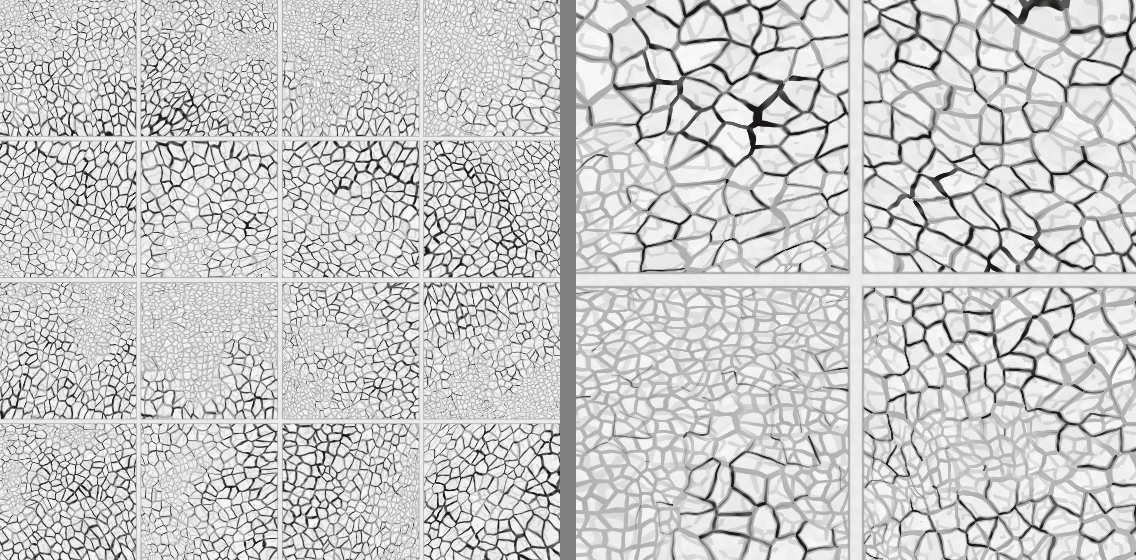
Left: the whole. Right: its middle third, enlarged.
Write a WebGL 1 fragment shader that draws this texture.

```glsl
precision highp float;

// Four by four pale square tiles of crackled paint, split by thin light grout.
// Voronoi edges form the cracks: a coarse net of black and grey lines and a
// finer grey net; every tile gets its own grain, direction and wear.

uniform vec2 u_resolution;

vec2 hash2(vec2 p) {
  vec3 a = fract(p.xyx * vec3(0.1031, 0.1030, 0.0973));
  a += dot(a, a.yzx + 33.33);
  return fract((a.xx + a.yz) * a.zy);
}

// Gradient noise, roughly -0.7 to 0.7
float noise(vec2 p) {
  vec2 i = floor(p), f = fract(p);
  vec2 u = f * f * f * (f * (f * 6.0 - 15.0) + 10.0);
  float a = dot(hash2(i) * 2.0 - 1.0, f);
  float b = dot(hash2(i + vec2(1, 0)) * 2.0 - 1.0, f - vec2(1, 0));
  float c = dot(hash2(i + vec2(0, 1)) * 2.0 - 1.0, f - vec2(0, 1));
  float d = dot(hash2(i + 1.0) * 2.0 - 1.0, f - 1.0);
  return mix(mix(a, b, u.x), mix(c, d, u.x), u.y);
}

vec2 seed(vec2 cell) {
  return cell + 0.5 + 0.86 * (hash2(cell) - 0.5);
}

// x: distance to nearest cell edge, y: random value of that edge, z: of the cell
vec3 cracks(vec2 p) {
  vec2 base = floor(p), home = base;
  float nearest = 9.0;
  for (int y = -1; y <= 1; y++)
    for (int x = -1; x <= 1; x++) {
      vec2 cell = base + vec2(x, y);
      vec2 r = seed(cell) - p;
      if (dot(r, r) < nearest) {
        nearest = dot(r, r);
        home = cell;
      }
    }
  vec2 center = seed(home) - p, pair = home;
  float edge = 9.0;
  for (int y = -2; y <= 2; y++)
    for (int x = -2; x <= 2; x++) {
      if (x == 0 && y == 0) continue;
      vec2 cell = home + vec2(x, y);
      vec2 r = seed(cell) - p;
      float d = dot(0.5 * (center + r), normalize(r - center));
      if (d < edge) {
        edge = d;
        pair = home + cell;
      }
    }
  return vec3(edge, hash2(pair + 7.0).x, hash2(home + 3.0).y);
}

// Smooth coverage of a line with the given half width
float line(float d, float halfWidth, float soft) {
  return 1.0 - smoothstep(halfWidth - soft, halfWidth + soft, d);
}

void main() {
  float px = 3.96 / min(u_resolution.x, u_resolution.y);
  vec2 p = (gl_FragCoord.xy - 0.5 * u_resolution) * px;
  vec2 tile = floor(p), f = p - tile;
  vec2 rndA = hash2(tile + 21.0), rndB = hash2(tile + 57.0);

  // Grain of this tile: turned, stretched and finer towards one side
  float turn = rndA.x * 6.2832;
  vec2 dir = vec2(cos(turn), sin(turn));
  vec2 c = f - 0.5;
  float along = dot(c, dir);
  float scale = mix(13.5, 18.5, rndA.y);
  vec2 q = vec2(along + 0.4 * along * along, dot(c, vec2(-dir.y, dir.x)));
  q.y *= mix(0.8, 1.2, rndB.x);
  q = q * scale + 40.0 * (tile + 5.0) + 9.0 * rndB;
  q += 0.6 * vec2(noise(q * 0.45), noise(q * 0.45 + 31.0));
  q += 0.1 * vec2(noise(q * 2.3 + 11.0), noise(q * 2.3 + 47.0));

  // Regions of bold black cracking against fine grey crazing
  float bold = 0.51 - 0.4 * along + 0.45 * (rndB.y - 0.5);
  bold = clamp(bold + 0.65 * noise(q * 0.17 + 5.0), 0.0, 1.0);
  float fine = 1.0 - smoothstep(0.24, 0.44, bold + 0.25 * noise(q * 0.6 + 9.0));

  vec3 net = cracks(q);
  vec3 mesh = cracks(q * 1.7 + 13.0);
  float dNet = net.x / scale, dMesh = mesh.x / (scale * 1.7);
  float soft = 0.6 * px;

  // Bright plates with a little tone from cell to cell
  float shade = 0.975 - 0.035 * net.z - 0.03 * mesh.z + 0.03 * noise(q * 3.1);

  // Grey nets: crazing where fine, faint scratches inside the bold plates
  float grey = 0.7 + 0.08 * noise(q * 0.8 + 19.0);
  float scratch = 0.4 * step(mesh.y, 0.5);
  shade = mix(shade, grey, line(dMesh, 0.0042, soft) * mix(scratch, 0.95, fine));
  shade = mix(shade, grey, line(dNet, 0.0062, soft) * mix(1.0, 0.3, fine));

  // Thin black cracks in connected runs, gaping along a few fissures
  float run = bold * 1.15 - 0.75 * net.y + 0.5 * noise(q * 0.5 + 3.0) + 0.1;
  float strength = clamp(run * 2.2, 0.0, 1.0);
  float fissure = 1.0 - smoothstep(0.02, 0.09, abs(noise(q * 0.16 + 71.0)));
  float gape = fissure * smoothstep(0.45, 0.8, bold);
  float width = 0.0012 + 0.0017 * strength * (0.5 + bold) + 0.0045 * gape * strength;
  float broken = 0.6 + 0.4 * smoothstep(-0.2, 0.15, noise(q * 2.1 + 3.0));
  float black = line(dNet, width, soft) * strength * broken;
  vec3 color = mix(shade * vec3(1.0, 0.993, 0.996), vec3(0.1, 0.095, 0.085), black);

  // Light grout with a grey rim along each tile
  vec2 border = min(f, 1.0 - f);
  float rim = min(border.x, border.y);
  vec3 grout = vec3(0.925, 0.92, 0.92) + 0.03 * noise(p * 45.0);
  color = mix(color, grout, line(rim, 0.0165, soft));
  color = mix(color, vec3(0.62), 0.75 * line(abs(rim - 0.0165), 0.003, soft));
  gl_FragColor = vec4(color, 1.0);
}
```
